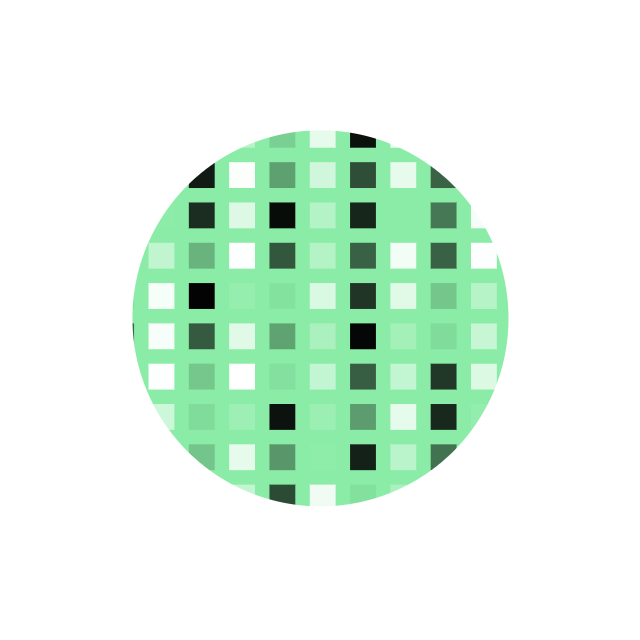
Write a Shadertoy shader that draws this pattern.

```glsl
// A green disc on white, filled with a square grid of small tiles.
// Columns alternate between white and black tiles, each laid over the green
// with a hashed opacity; the plain white margin makes the canvas tile.

#define DISC_CENTER vec2(0.5007, 0.5026)
#define DISC_RADIUS 0.2938
#define GRID_ORIGIN vec2(0.5042, 0.4745)
#define PITCH 0.06298
#define TILE_SIZE 0.0404
#define GREEN vec3(0.54, 0.925, 0.65)
#define PAPER vec3(1.0)
#define INK vec3(0.01)
#define SEED 7u

// Integer hash of a grid cell, from 0 to 1
float cellHash(ivec2 cell) {
    uvec2 q = uvec2(cell + 64) * uvec2(1597u, 3571u);
    uint h = (q.x ^ q.y) + SEED * 9277u;
    h = (h ^ (h >> 15)) * 73471u;
    h = (h ^ (h >> 13)) * 51787u;
    h ^= h >> 16;
    return float(h & 65535u) / 65535.0;
}

float boxDistance(vec2 p, float halfSize) {
    vec2 d = abs(p) - halfSize;
    return max(d.x, d.y);
}

// Coverage of a shape, smoothed over one pixel
float coverage(float dist, float pixel) {
    return clamp(0.5 - dist / pixel, 0.0, 1.0);
}

void mainImage(out vec4 fragColor, in vec2 fragCoord) {
    vec2 uv = fract(fragCoord / iResolution.xy);
    float pixel = 1.0 / min(iResolution.x, iResolution.y);

    // Grid cell and position inside it
    vec2 grid = (uv - GRID_ORIGIN) / PITCH;
    vec2 cellIndex = floor(grid + 0.5);
    vec2 local = (grid - cellIndex) * PITCH;
    ivec2 cell = ivec2(cellIndex);

    // Even columns are tinted, odd columns are shaded
    vec3 tileColor = (cell.x & 1) == 0 ? PAPER : INK;
    float opacity = cellHash(cell);
    float tile = coverage(boxDistance(local, 0.5 * TILE_SIZE), pixel);
    vec3 pattern = mix(GREEN, tileColor, tile * opacity);

    // Clip the grid to the disc
    float disc = coverage(length(uv - DISC_CENTER) - DISC_RADIUS, pixel);
    fragColor = vec4(mix(PAPER, pattern, disc), 1.0);
}
```
